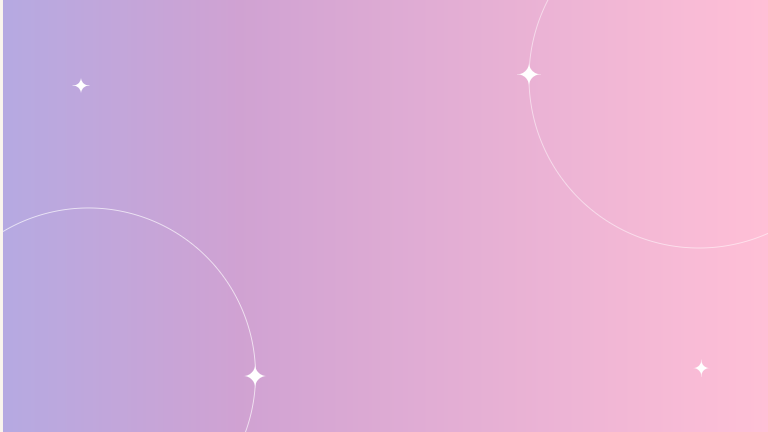
Write a Shadertoy shader that draws this background.

```glsl
// Gradient stops and their positions across the width
const vec3 LAVENDER = vec3(0.71, 0.665, 0.885);
const vec3 ORCHID = vec3(0.815, 0.636, 0.825);
const vec3 PINK = vec3(1.0, 0.75, 0.84);
const float ORCHID_POS = 0.31;

// Cream margin on the left
const vec3 CREAM = vec3(0.98, 0.96, 0.93);
const float MARGIN = 0.0069;

// Rings: centre x, centre y, radius, opacity (lengths in canvas heights)
const vec4 RINGS[2] = vec4[2](
    vec4(0.2049, 0.1320, 0.3866, 0.70),
    vec4(1.6180, 0.8194, 0.3935, 0.55));
const float RING_WIDTH = 0.0021;

// Sparkles: centre x, centre y, radius
const vec3 SPARKLES[4] = vec3[4](
    vec3(0.1875, 0.8020, 0.0190),
    vec3(1.2245, 0.8280, 0.0270),
    vec3(0.5905, 0.1296, 0.0270),
    vec3(1.6235, 0.1480, 0.0190));

// Share of a pixel lying inside the edge at signed distance d
float coverage(float d, float pixel) {
    return clamp(0.5 - d / pixel, 0.0, 1.0);
}

// Four-pointed star cut out by four corner circles
float sparkleDistance(vec2 p, float radius) {
    vec2 q = abs(p);
    float concave = radius - length(q - radius);
    return max(concave, max(q.x, q.y) - radius);
}

vec3 backdrop(float x) {
    vec3 cool = mix(LAVENDER, ORCHID, clamp(x / ORCHID_POS, 0.0, 1.0));
    return mix(cool, PINK, clamp((x - ORCHID_POS) / (1.0 - ORCHID_POS), 0.0, 1.0));
}

void mainImage(out vec4 fragColor, in vec2 fragCoord) {
    float pixel = 1.0 / iResolution.y;
    vec2 p = fragCoord * pixel;
    vec3 color = backdrop(fragCoord.x / iResolution.x);

    // Thin outlined rings
    for (int i = 0; i < 2; i++) {
        vec4 ring = RINGS[i];
        float d = length(p - ring.xy) - ring.z;
        float line = coverage(d - 0.5 * RING_WIDTH, pixel)
                   - coverage(d + 0.5 * RING_WIDTH, pixel);
        color = mix(color, vec3(1.0), line * ring.w);
    }

    // White sparkles
    for (int i = 0; i < 4; i++) {
        float d = sparkleDistance(p - SPARKLES[i].xy, SPARKLES[i].z);
        color = mix(color, vec3(1.0), coverage(d, pixel));
    }

    // Left margin
    color = mix(color, CREAM, coverage(p.x - MARGIN, pixel));

    fragColor = vec4(color, 1.0);
}
```
